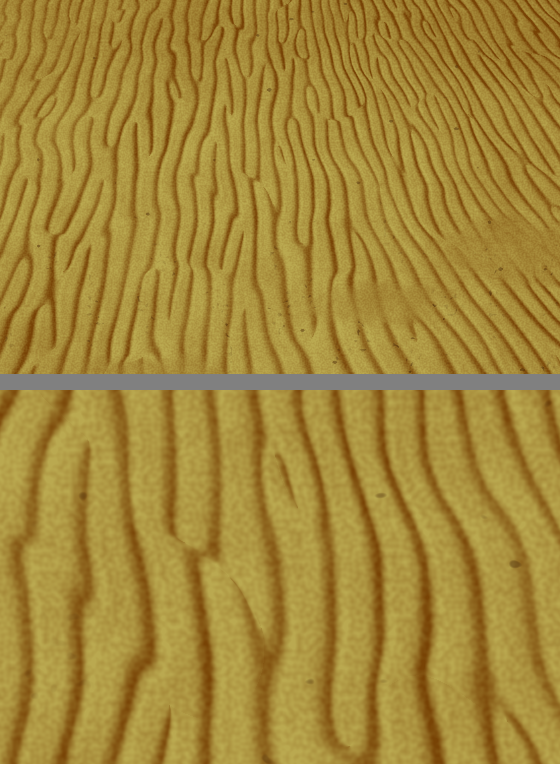
Top: the whole. Bottom: its middle third, enlarged.
A Shadertoy shader for this texture:

```glsl
const vec3 GROOVE_COLOR = vec3(0.50, 0.31, 0.055);
const vec3 CREST_COLOR = vec3(0.705, 0.625, 0.285);
const vec3 DEBRIS_COLOR = vec3(0.30, 0.17, 0.03);

const float RIPPLE_COUNT = 24.0;   // ripples across the near edge
const float VANISH_X = 0.42;       // column where ripples run straight
const float FAR_SCALE = 0.57;      // size of far ripples against near ones
const float SWEEP = 8.0;           // bending of the ripples on the right
const float SWEEP_PIVOT = 0.75;
const float MEANDER = 0.40;        // sideways wander, in ripples
const vec2 FORK_SCALE = vec2(0.30, 7.0);
const float FORK_BIAS = 0.10;      // larger gives fewer forks
const float SOFT_SIDE = 0.19;      // groove half widths, in ripples
const float STEEP_SIDE = 0.10;
const float GROOVE_DEPTH = 0.84;
const float BASE_TONE = 0.93;
const float GRAIN_SCALE = 190.0;
const float GRAIN_AMOUNT = 0.26;
const float TAU = 6.2831853;

float hash(vec2 cell) {
    uvec2 k = uvec2(ivec2(cell)) * uvec2(1597334673u, 3812015801u);
    uint h = (k.x ^ k.y) * 1597334673u;
    h = (h ^ (h >> 15)) * 2246822519u;
    h ^= h >> 13;
    return float(h >> 8) / 16777216.0;
}

float cornerSlope(vec2 cell, vec2 offset) {
    float angle = TAU * hash(cell);
    return dot(vec2(cos(angle), sin(angle)), offset);
}

float gradientNoise(vec2 p) {
    vec2 i = floor(p), f = p - i;
    vec2 w = f * f * f * (f * (f * 6.0 - 15.0) + 10.0);
    vec2 e = vec2(1.0, 0.0);
    return mix(mix(cornerSlope(i, f), cornerSlope(i + e, f - e), w.x),
               mix(cornerSlope(i + e.yx, f - e.yx), cornerSlope(i + 1.0, f - 1.0), w.x), w.y);
}

float fbm(vec2 p) {
    float sum = 0.0, amp = 1.0;
    for (int i = 0; i < 3; i++) {
        sum += amp * gradientNoise(p);
        p = p * 2.03 + 17.3;
        amp *= 0.5;
    }
    return sum;
}

// Soft elliptical area with a ragged rim
float patchMask(vec2 p, vec2 center, vec2 radius, float ragged) {
    return 1.0 - smoothstep(0.55, 1.25, length((p - center) / radius) + ragged);
}

void mainImage(out vec4 fragColor, in vec2 fragCoord) {
    vec2 uv = fragCoord / iResolution.xy;
    vec2 p = fragCoord / iResolution.y;
    float down = 1.0 - uv.y;

    // Receding plane: ripples fan out toward the viewer
    float scale = mix(FAR_SCALE, 1.0, down);
    float along = down / scale;
    float across = RIPPLE_COUNT * (uv.x - VANISH_X) / scale;
    across += SWEEP * (SWEEP_PIVOT - down) * smoothstep(0.4, 1.0, uv.x);
    across += MEANDER * gradientNoise(vec2(across * 0.22, along * 9.0) + 40.0);
    across += 1.6 * MEANDER * gradientNoise(vec2(across * 0.12, along * 4.0) + 90.0);

    // The angle of a complex noise field winds around its zeros and forks the ripples
    vec2 forkPos = vec2(across, along) * FORK_SCALE;
    vec2 field = vec2(gradientNoise(forkPos + 11.3) + FORK_BIAS, gradientNoise(forkPos + 63.8));
    float phase = across + atan(field.y, field.x) / TAU;

    // Lopsided groove profile with a lit lip on its steep side
    float d = fract(phase) - 0.6;
    float width = d < 0.0 ? SOFT_SIDE : STEEP_SIDE;
    float groove = exp(-d * d / (width * width));
    float lip = exp(-pow((d - 0.24) / 0.09, 2.0));
    float fade = smoothstep(0.0, 0.09, length(field));

    // Smooth areas where the ripples are worn away
    float ragged = 0.55 * fbm(p * vec2(9.0, 16.0));
    float flatness = patchMask(uv, vec2(0.93, 0.33), vec2(0.16, 0.095), ragged);
    flatness = max(flatness, 0.85 * patchMask(uv, vec2(0.68, 0.19), vec2(0.12, 0.06), ragged));
    flatness = max(flatness, 0.80 * patchMask(uv, vec2(0.27, 0.0), vec2(0.17, 0.045), ragged));

    float strength = 0.92 + 0.5 * gradientNoise(vec2(across * 0.3, along * 5.0) + 7.0);
    strength *= mix(0.62, 1.0, smoothstep(-0.1, 0.35, uv.x + 0.5 * down - 0.1));
    strength *= (1.0 - 0.88 * flatness) * mix(0.45, 1.0, fade);

    // Broad shading, streaks along the ripples and sand grain
    float tone = BASE_TONE - 0.24 * (1.0 - smoothstep(0.0, 0.45, down));
    tone -= 0.13 * smoothstep(0.6, 1.0, uv.x);
    tone -= 0.14 * smoothstep(0.55, 1.0, down) * smoothstep(0.3, 0.0, uv.x);
    tone -= 0.20 * flatness;
    tone += 0.13 * fbm(p * 5.0 + 31.0);
    tone += 0.16 * gradientNoise(vec2(phase * 4.0 - 2.0 * across, along * 12.0));
    tone += 0.10 * fbm(p * vec2(45.0, 60.0));
    tone += strength * (0.10 * lip - GROOVE_DEPTH * groove);
    tone += GRAIN_AMOUNT * gradientNoise(p * GRAIN_SCALE);

    // Small debris caught beside the near grooves
    float clump = smoothstep(0.12, 0.35, gradientNoise(p * vec2(14.0, 8.0) + 5.0));
    float speck = smoothstep(0.22, 0.45, gradientNoise(p * 85.0 + 3.0));
    float debris = speck * clump * smoothstep(0.35, 0.95, down) * (0.25 + 0.75 * groove);
    float stray = smoothstep(0.53, 0.60, gradientNoise(p * vec2(34.0, 48.0) + 21.0));
    debris = max(debris, 0.6 * stray);

    vec3 color = mix(GROOVE_COLOR, CREST_COLOR, clamp(tone, -0.15, 1.12));
    color = mix(color, DEBRIS_COLOR, 0.75 * debris);
    fragColor = vec4(color, 1.0);
}
```
